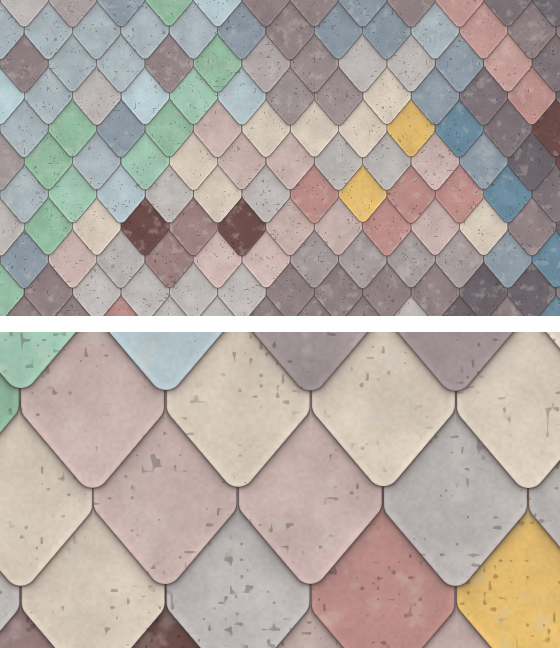
Top, the full canvas; bottom, a detail of the centre.
Give the GLSL for this pattern, as a Shadertoy shader.

```glsl
// Overlapping clay shingles with rounded diamond tips, painted row by row from
// the bottom up so each upper row covers the next. Glaze families follow broad
// diagonal zones; hashes vary the shade, and noise adds chalky wear and pits.

float hash(vec2 p) {
    vec3 q = fract(p.xyx * vec3(.1031, .1030, .0973));
    q += dot(q, q.yzx + 33.33);
    return fract((q.x + q.y) * q.z);
}

float noise(vec2 p) {
    vec2 i = floor(p), f = fract(p);
    f = f * f * (3. - 2. * f);
    return mix(mix(hash(i), hash(i + vec2(1, 0)), f.x),
               mix(hash(i + vec2(0, 1)), hash(i + vec2(1, 1)), f.x), f.y);
}

float fbm(vec2 p) {
    float sum = 0., amp = .5;
    for (int i = 0; i < 4; i++) {
        sum += amp * noise(p);
        p = mat2(1.6, 1.2, -1.2, 1.6) * p + 17.3;
        amp *= .5;
    }
    return sum;
}

float segment(vec2 p, vec2 a, vec2 b) {
    vec2 ab = b - a;
    return length(p - a - ab * clamp(dot(p - a, ab) / dot(ab, ab), 0., 1.));
}

// Upright strip ending in a rounded V; p is relative to the sharp tip, y down.
float shingle(vec2 p) {
    const float r = .115, w = .493, slope = 1.18;
    p.x = abs(p.x);
    vec2 tip = vec2(0, -r * sqrt(1. + slope * slope));
    vec2 shoulder = vec2(w - r, tip.y - slope * (w - r));
    float d = min(segment(p, tip, shoulder), segment(p, shoulder, shoulder - vec2(0, 12)));
    bool inside = p.x < shoulder.x && p.y < tip.y - slope * p.x;
    return (inside ? -d : d) - r;
}

vec3 pick(float h, vec3 a, vec3 b, vec3 c) {
    return h < .36 ? a : h < .7 ? b : c;
}

// Glaze chosen from the zone that holds the tile centre.
vec3 glaze(vec2 c, float h, float chance) {
    vec3 paleBlue = vec3(.67, .72, .74), aqua = vec3(.70, .80, .82);
    vec3 slate = vec3(.55, .60, .64), green = vec3(.58, .74, .63);
    vec3 pink = vec3(.79, .70, .68), cream = vec3(.82, .77, .71);
    vec3 stone = vec3(.73, .71, .70), rose = vec3(.73, .55, .53);
    vec3 mauve = vec3(.56, .50, .51), charcoal = vec3(.43, .40, .42);
    vec3 umber = vec3(.42, .30, .29), blue = vec3(.42, .54, .61);

    float right = c.x - 8. - .45 * c.y;
    float warmTop = max(c.x > 7.2 ? 1. : 2.3, 6.4 - .92 * c.x);
    if (right > 0.) {
        if (abs(c.x - .72 * c.y - 9.55) < .3) return c.y > 2.4 ? umber : mix(rose, pink, h * .4);
        if (right < 1.15 && chance < .75) return pick(h, paleBlue, blue, slate);
        return pick(h, charcoal, mauve, mix(mauve, charcoal, .6));
    }
    if (c.y > warmTop) {
        if (c.x > 7. && c.y > 2.4 && c.y < 5. && chance < .2) return vec3(.87, .72, .43);
        if (c.y > 5.6) return pick(h, c.x > 7. ? charcoal : rose, mauve, stone);
        if (c.y > 4.3 && c.x > 2.8 && c.x < 6.) return pick(h, mix(rose, mauve, .6), umber, pink);
        if (c.y > 4.9) return pick(h, stone, mix(stone, mauve, .5), pink);
        return chance > .78 ? rose : pick(h, pink, stone, cream);
    }
    if (c.x > 4.8 && c.y < 1.) return pick(h, slate, mauve, stone);
    if (warmTop - c.y < 1.1 && chance < .65) return mix(green, aqua, h * .25);
    if (chance > .86) return mix(mauve, stone, h);
    return chance < .15 ? green : pick(h, paleBlue, slate, mix(aqua, paleBlue, chance));
}

// Fired clay: cloudy tone, grain, chalky patches and small dark pits.
vec3 weather(vec3 col, vec2 p, float seed) {
    vec2 q = p + seed * 37.;
    float cloud = fbm(q * 4.);
    col *= .95 + .16 * (cloud - .47) + .05 * noise(q * 42.) + .06 * seed;
    col = mix(col, vec3(.80, .78, .75), .3 * smoothstep(.52, .75, fbm(q * 7. + 9.)));
    float pits = smoothstep(.80, .93, noise(q * 27.)) * smoothstep(.35, .65, noise(q * 5. + 4.));
    return col * (1. - .22 * pits);
}

void mainImage(out vec4 fragColor, in vec2 fragCoord) {
    // One unit is a tile width, with y running down from the top edge.
    float px = 11.58 / iResolution.x;
    vec2 p = vec2(fragCoord.x, iResolution.y - fragCoord.y) * px;
    vec3 col = vec3(.30, .26, .26);

    for (int k = 10; k >= -1; k--) {
        float row = float(k), shift = .5 * mod(row, 2.);
        vec2 tip = vec2(floor(p.x + shift) + .5 - shift, .607 + .676 * row);
        vec2 id = vec2(tip.x * 2. + 5., row + 7.);
        float h = hash(id), chance = hash(id + 51.7);
        vec2 local = p - tip - vec2(.008, .024) * (vec2(h, chance) - .5);
        float d = shingle(local);

        // Contact line and soft shade on the tiles underneath.
        float shade = .68 * exp(-max(d, 0.) / .016) + .16 * exp(-max(d, 0.) / .07);
        col = mix(col, vec3(.23, .19, .19), shade);

        vec3 tile = weather(glaze(tip - vec2(0, .64), h, chance), p, h);
        tile *= 1. + .05 * smoothstep(-.06, -.015, d) - .10 * smoothstep(-.012, 0., d);
        col = mix(col, tile, clamp(.5 - d / px, 0., 1.));
    }
    fragColor = vec4(col, 1.);
}
```
